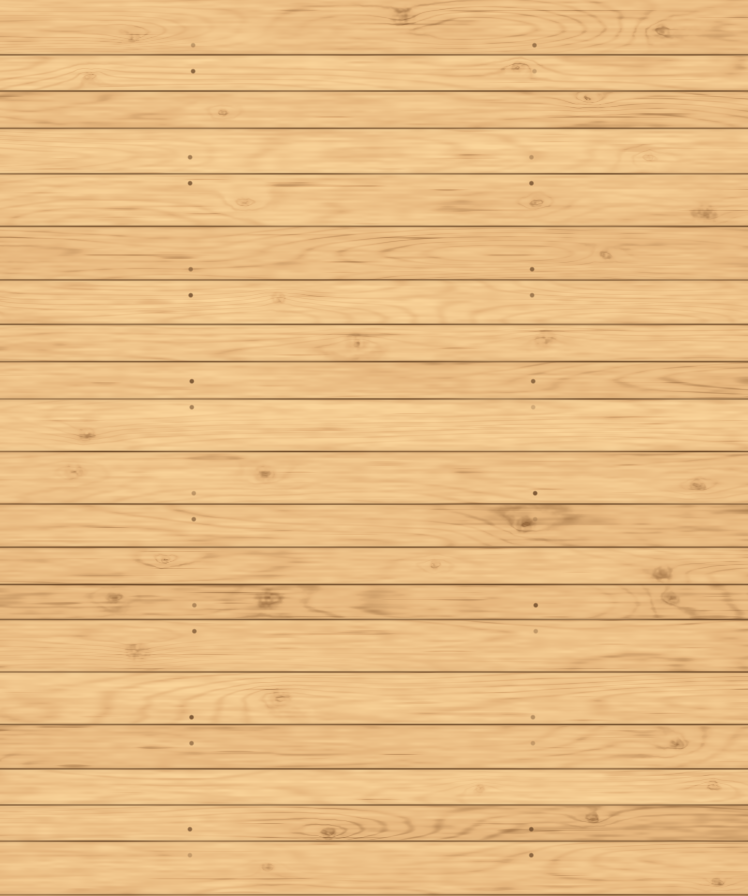
Write a WebGL 2 fragment shader that draws this texture.

```glsl
#version 300 es
precision highp float;
// Twenty horizontal pine boards with dark seams and two columns of paired nails.
// Growth rings are contour lines of a stretched noise field, lifted around knots
// scattered one per cell; fine fibre, streaks and end-to-end tone vary each board.

uniform vec2 u_resolution;
out vec4 fragColor;

// All lengths are fractions of the canvas height.
const int BOARDS = 20;
const float SEAMS[BOARDS] = float[](
    0.0013, 0.0612, 0.1016, 0.1419, 0.1914, 0.2500, 0.3086, 0.3477, 0.3893, 0.4375,
    0.4961, 0.5547, 0.5964, 0.6380, 0.6875, 0.7474, 0.8060, 0.8568, 0.8984, 0.9388);
// Darkness of each board at its left and right end, from the bottom up.
const float LEFT_TONE[BOARDS] = float[](
    0.26, 0.22, 0.15, 0.38, 0.20, 0.27, 0.42, 0.32, 0.29, 0.24,
    0.15, 0.23, 0.21, 0.16, 0.34, 0.22, 0.14, 0.28, 0.16, 0.28);
const float RIGHT_TONE[BOARDS] = float[](
    0.30, 0.50, 0.18, 0.31, 0.22, 0.28, 0.41, 0.27, 0.44, 0.27,
    0.16, 0.36, 0.21, 0.25, 0.37, 0.26, 0.17, 0.31, 0.21, 0.33);
const vec3 PALE_WOOD = vec3(0.98, 0.83, 0.60);
const vec3 WARM_WOOD = vec3(0.90, 0.71, 0.485);
const vec3 DARK_WOOD = vec3(0.63, 0.45, 0.27);
const vec3 SEAM_COLOR = vec3(0.42, 0.28, 0.15);
const vec3 NAIL_COLOR = vec3(0.45, 0.31, 0.18);
const float SEAM_HALF_WIDTH = 0.0008;
const float KNOT_CELL = 0.21;
const float KNOT_CHANCE = 0.48;
const float RING_COUNT = 10.0;
const float NAIL_RADIUS = 0.0024;
const float NAIL_PERIOD = 0.125;
const float NAIL_TOP = 0.065;
const float NAIL_HALF_GAP = 0.0145;
const vec2 NAIL_COLUMNS = vec2(0.215, 0.596);

float hash(vec2 p) {
    vec3 q = fract(p.xyx * vec3(0.1031, 0.1030, 0.0973));
    q += dot(q, q.yzx + 33.33);
    return fract((q.x + q.y) * q.z);
}

float noise(vec2 p) {
    vec2 i = floor(p), f = fract(p);
    f = f * f * (3.0 - 2.0 * f);
    return mix(mix(hash(i), hash(i + vec2(1, 0)), f.x),
               mix(hash(i + vec2(0, 1)), hash(i + vec2(1, 1)), f.x), f.y);
}

float layeredSines(vec2 p, float seed) {
    float sum = 0.0, amplitude = 0.5;
    for (int i = 0; i < 4; i++) {
        sum += amplitude * sin(p.x + seed + 1.3 * sin(p.y + seed * 1.7));
        p = p * 1.9 + vec2(1.7, 0.6);
        amplitude *= 0.5;
    }
    return sum;
}

// Returns the ring lift (x) and the darkening (y) of the knots near p.
vec2 knots(vec2 p, float board, float bottom, float height) {
    vec2 total = vec2(0.0);
    float cell = floor(p.x / KNOT_CELL);
    for (float n = -1.0; n <= 1.0; n++) {
        vec2 id = vec2(cell + n + 20.0, board * 3.0 + 5.0);
        if (hash(id) > KNOT_CHANCE) continue;
        float x = (cell + n + 0.1 + 0.8 * hash(id + 31.0)) * KNOT_CELL;
        float y = bottom + height * mix(0.2, 0.8, hash(id + 57.0));
        float radius = mix(0.003, 0.0085, pow(hash(id + 83.0), 1.5));
        vec2 d = p - vec2(x, y);
        d += 0.002 * vec2(layeredSines(d.yx * 190.0, id.y), layeredSines(d * 150.0, id.x));
        float core = length(d * vec2(0.8, 1.0)) / radius;
        float eye = length(d * vec2(0.4, 1.0)) / radius;
        total.x += 2.8 * exp(-eye * 0.4);
        total.y += 0.36 * exp(-core * core) * (0.2 + noise(p * 300.0))
                 + 0.13 * exp(-eye * 0.6)
                 + 0.16 * exp(-8.0 * (core - 1.2) * (core - 1.2)) * noise(p * 170.0);
    }
    return total;
}

float nails(vec2 p, float pixel) {
    float t = (1.0 - p.y - NAIL_TOP) / NAIL_PERIOD + 0.5;
    float offset = (fract(t) - 0.5) * NAIL_PERIOD;
    float side = step(0.5 * (NAIL_COLUMNS.x + NAIL_COLUMNS.y), p.x);
    vec2 id = vec2(floor(t) + 9.0, side * 7.0 + step(0.0, offset) * 3.0);
    float x = mix(NAIL_COLUMNS.x, NAIL_COLUMNS.y, side) + 0.007 * (hash(id.xx) - 0.5);
    float d = length(vec2(p.x - x, abs(offset) - NAIL_HALF_GAP));
    float head = 1.0 - smoothstep(NAIL_RADIUS - pixel, NAIL_RADIUS + pixel, d);
    return head * mix(0.2, 1.0, hash(id + 4.0));
}

void main() {
    vec2 p = gl_FragCoord.xy / u_resolution.y;
    float across = gl_FragCoord.x / u_resolution.x;
    float pixel = 1.0 / u_resolution.y;

    // Find the board and the nearest seam.
    int board = 0;
    float seamDistance = 1.0;
    for (int i = 0; i < BOARDS; i++) {
        if (p.y >= SEAMS[i]) board = i;
        seamDistance = min(seamDistance, abs(p.y - SEAMS[i]));
    }
    float seed = float(board);
    float bottom = SEAMS[board];
    float top = board < BOARDS - 1 ? SEAMS[board + 1] : 1.0;
    vec2 shifted = p + vec2(seed * 3.7 + 2.0, seed * 1.3);

    // Growth rings bending around the knots.
    vec2 knot = knots(p, seed, bottom, top - bottom);
    float figure = noise(shifted * vec2(2.5, 24.0))
                 + 0.06 * layeredSines(p * vec2(9.0, 60.0), seed);
    float phase = figure * RING_COUNT + knot.x;
    float ring = pow(0.5 + 0.5 * sin(6.2832 * phase), 4.0);
    ring *= 1.0 - smoothstep(0.35, 0.8, fwidth(phase));

    // Board tone, fibre and mineral streaks.
    float blend = smoothstep(0.35, 0.75, across + 0.35 * (figure - 0.5));
    float shade = mix(LEFT_TONE[board], RIGHT_TONE[board], blend);
    shade += 0.22 * (noise(shifted * vec2(16.0, 400.0)) - 0.5);
    shade += 0.17 * (noise(shifted * vec2(60.0, 330.0)) - 0.5);
    shade += 0.13 * (noise(shifted * vec2(5.0, 110.0)) - 0.5);
    shade += ring * mix(0.04, 0.26, noise(shifted * vec2(5.0, 30.0) + 40.0));
    shade += 0.24 * smoothstep(0.84, 0.98, noise(shifted * vec2(11.0, 260.0) + 70.0));
    shade += knot.y + 0.06 * pow(abs(across - 0.5) * 2.0, 4.0);
    shade = clamp(shade, 0.0, 1.05);
    vec3 color = mix(PALE_WOOD, WARM_WOOD, min(shade * 2.0, 1.0));
    color = mix(color, DARK_WOOD, max(shade * 2.0 - 1.0, 0.0));

    // Nails, then seams of uneven strength with a soft shadow.
    color = mix(color, NAIL_COLOR, nails(p, pixel));
    color *= 1.0 - 0.07 * exp(-seamDistance / 0.002);
    float seam = 1.0 - smoothstep(SEAM_HALF_WIDTH - pixel, SEAM_HALF_WIDTH + pixel, seamDistance);
    float wear = noise(vec2(p.x * 9.0, floor(p.y * 40.0 + 0.5) * 3.0));
    color = mix(color, SEAM_COLOR, seam * mix(0.55, 1.0, wear));
    fragColor = vec4(color, 1.0);
}
```
